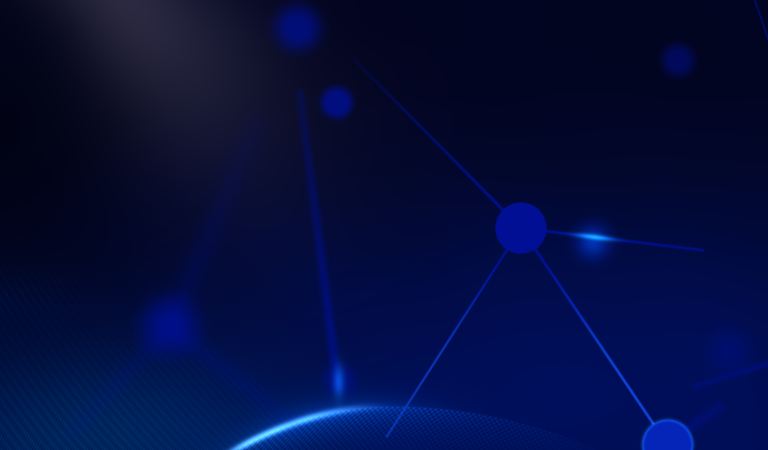
A Shadertoy shader for this background:

```glsl
// Deep blue network: soft and sharp nodes joined by thin links over a dark
// gradient, with a grey light beam and a dotted wave crest along the bottom.
// Nodes and links are distance functions summed in loops; units are heights.

vec2 hashGradient(vec2 cell) {
    float a = 6.2832 * fract(sin(dot(cell, vec2(127.1, 311.7))) * 43758.5);
    return vec2(cos(a), sin(a));
}

float gradientNoise(vec2 p) {
    vec2 i = floor(p), f = fract(p), u = f * f * (3.0 - 2.0 * f);
    vec2 e = vec2(0.0, 1.0);
    float low = mix(dot(hashGradient(i), f), dot(hashGradient(i + e.yx), f - e.yx), u.x);
    float high = mix(dot(hashGradient(i + e), f - e), dot(hashGradient(i + 1.0), f - 1.0), u.x);
    return mix(low, high, u.y);
}

float blob(vec2 p, vec2 center, vec2 radius) {
    vec2 q = (p - center) / radius;
    return exp(-dot(q, q));
}

// x: distance to the segment, y: position along it from 0 to 1
vec2 segment(vec2 p, vec2 a, vec2 b) {
    vec2 ab = b - a;
    float t = clamp(dot(p - a, ab) / dot(ab, ab), 0.0, 1.0);
    return vec2(length(p - a - ab * t), t);
}

// Node: center, radius, edge softness
const vec4 NODES[9] = vec4[9](
    vec4(0.662, 0.938, 0.046, 0.030), vec4(0.749, 0.772, 0.034, 0.014),
    vec4(1.507, 0.866, 0.034, 0.018), vec4(1.158, 0.493, 0.057, 0.001),
    vec4(1.318, 0.464, 0.036, 0.036), vec4(0.378, 0.275, 0.056, 0.045),
    vec4(0.756, 0.154, 0.032, 0.022), vec4(1.484, 0.011, 0.056, 0.001),
    vec4(1.622, 0.219, 0.040, 0.038));
const float NODE_ALPHA[9] = float[9](0.75, 0.8, 0.5, 1.0, 0.6, 0.75, 0.6, 1.0, 0.4);

// Link: start, end; its style: half width, softness, alpha at start and end
const vec4 LINKS[11] = vec4[11](
    vec4(1.158, 0.493, 0.790, 0.865), vec4(1.158, 0.493, 1.562, 0.444),
    vec4(1.158, 0.493, 0.860, 0.030), vec4(1.158, 0.493, 1.484, 0.011),
    vec4(0.667, 0.790, 0.751, 0.141), vec4(0.570, 0.720, 0.389, 0.300),
    vec4(0.378, 0.275, 0.650, 0.060), vec4(0.378, 0.275, 0.170, 0.050),
    vec4(1.544, 0.141, 1.720, 0.196), vec4(1.490, 0.020, 1.600, 0.096),
    vec4(1.676, 1.005, 1.712, 0.900));
const vec4 STYLES[11] = vec4[11](
    vec4(0.0035, 0.002, 0.9, 0.15), vec4(0.003, 0.002, 0.9, 0.7),
    vec4(0.0025, 0.002, 1.0, 0.6), vec4(0.003, 0.002, 0.9, 1.0),
    vec4(0.009, 0.010, 0.25, 0.65), vec4(0.022, 0.030, 0.08, 0.22),
    vec4(0.018, 0.025, 0.25, 0.12), vec4(0.018, 0.025, 0.20, 0.10),
    vec4(0.005, 0.008, 0.35, 0.55), vec4(0.010, 0.012, 0.45, 0.25),
    vec4(0.002, 0.002, 0.6, 0.6));

vec3 background(vec2 p) {
    vec3 col = mix(vec3(0.0, 0.045, 0.29), vec3(0.008, 0.018, 0.125), smoothstep(0.0, 0.85, p.y));
    col += vec3(0.0, 0.015, 0.08) * blob(p, vec2(1.35, 0.25), vec2(0.6, 0.35));
    col *= 1.0 - 0.45 * blob(p, vec2(0.0, 0.58), vec2(0.35, 0.4));
    col += vec3(0.0, 0.07, 0.04) * blob(p, vec2(0.25, 0.0), vec2(0.4, 0.2));
    // Beam falling from the upper left
    vec2 q = p - vec2(0.26, 1.03);
    vec2 along = normalize(vec2(0.6, -0.7));
    float t = dot(q, along), side = dot(q, vec2(-along.y, along.x));
    float beam = exp(-pow(side / (0.14 + 0.2 * max(t, 0.0)), 2.0)) * exp(-t * t * 5.0);
    col += vec3(0.16, 0.145, 0.14) * beam;
    return col * (1.0 + 0.08 * gradientNoise(p * 4.0));
}

// Dotted surface under a bright curved crest
vec3 wave(vec2 p, float px) {
    float dx = p.x - 0.87;
    float slope = dx < 0.0 ? 0.80 : 0.45;
    float depth = (0.097 - slope * dx * dx - p.y) / sqrt(1.0 + 4.0 * slope * slope * dx * dx);
    float dots = 0.5 + 0.5 * sin(p.x * 520.0 + depth * 180.0) * sin(depth * 560.0);
    float inside = smoothstep(-px, px, depth) * exp(-max(depth, 0.0) * 14.0);
    float outside = blob(p, vec2(0.18, 0.04), vec2(0.4, 0.17)) * smoothstep(px, -px, depth);
    vec3 col = vec3(0.01, 0.14, 0.28) * dots * inside * smoothstep(1.45, 0.8, p.x);
    col += vec3(0.0, 0.07, 0.09) * dots * outside;
    col += vec3(0.0, 0.03, 0.07) * dots * blob(p, vec2(0.0, 0.34), vec2(0.16, 0.06));
    float bright = smoothstep(0.46, 0.56, p.x) * smoothstep(0.88, 0.62, p.x);
    float line = exp(-pow(depth / 0.008, 2.0));
    col += vec3(0.42, 0.66, 0.78) * line * bright;
    col += vec3(0.0, 0.16, 0.34) * exp(-abs(depth) * 38.0) * blob(p, vec2(0.68, 0.07), vec2(0.24, 0.12));
    return col;
}

void mainImage(out vec4 fragColor, in vec2 fragCoord) {
    vec2 p = fragCoord / iResolution.xy * vec2(1.707, 1.0);
    float px = 1.0 / iResolution.y;
    vec3 col = background(p) + wave(p, px);

    for (int i = 0; i < 11; i++) {
        vec4 style = STYLES[i];
        vec2 s = segment(p, LINKS[i].xy, LINKS[i].zw);
        float soft = max(style.y, px);
        float cover = 1.0 - smoothstep(style.x - soft, style.x + soft, s.x);
        float lift = i == 2 || i == 3 ? smoothstep(0.1, 0.7, s.y) : 0.0;
        vec3 tint = mix(vec3(0.0, 0.06, 0.62), vec3(0.06, 0.26, 0.85), lift);
        col = mix(col, tint, cover * mix(style.z, style.w, s.y));
    }
    for (int i = 0; i < 9; i++) {
        vec4 node = NODES[i];
        float soft = max(node.w, px);
        float d = length(p - node.xy) - node.z;
        float cover = 1.0 - smoothstep(-soft, soft, d);
        vec3 tint = i == 7 ? vec3(0.02, 0.14, 0.72) : vec3(0.0, 0.06, 0.58);
        col = mix(col, tint, cover * NODE_ALPHA[i]);
        if (i == 7) col += vec3(0.03, 0.15, 0.2) * exp(-pow(d / 0.004, 2.0));
    }

    // Cyan glints where links cross soft nodes
    vec2 g = p - vec2(1.322, 0.473);
    g.y += g.x * 0.12;
    col += vec3(0.08, 0.50, 0.50) * blob(g, vec2(0.0), vec2(0.038, 0.006));
    col += vec3(0.0, 0.14, 0.25) * blob(p, vec2(1.318, 0.462), vec2(0.03));
    col += vec3(0.03, 0.24, 0.30) * blob(p, vec2(0.753, 0.152), vec2(0.012, 0.035));
    fragColor = vec4(clamp(col, 0.0, 1.0), 1.0);
}
```
